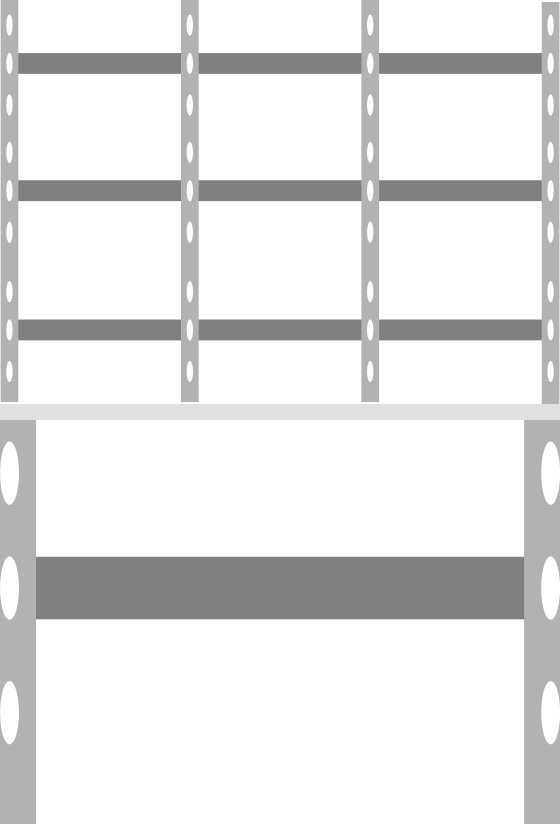
Top: the whole. Bottom: its middle third, enlarged.
A WebGL 1 fragment shader for this pattern:

```glsl
precision highp float;
// Flat grey shelving: four slotted uprights joined by three rows of crossbeams.

uniform vec2 u_resolution;

// Antialiased coverage of a signed distance, in hundredths of canvas width.
float coverage(float dist) {
  float pixel = 100.0 / u_resolution.x;
  return clamp(0.5 - dist / pixel, 0.0, 1.0);
}

float boxDistance(vec2 p, vec2 halfSize) {
  vec2 d = abs(p) - halfSize;
  return length(max(d, 0.0)) + min(max(d.x, d.y), 0.0);
}

// First-order distance to an ellipse, accurate near its edge.
float ellipseDistance(vec2 p, vec2 radii) {
  vec2 q = p / radii;
  return (dot(q, q) - 1.0) / (2.0 * length(q / radii) + 0.0001);
}

void main() {
  // The canvas is 100 units wide, with y running down from the top.
  vec2 p = vec2(gl_FragCoord.x, u_resolution.y - gl_FragCoord.y)
         * 100.0 / u_resolution.x;

  // Local coordinates around the nearest upright.
  float post = clamp(floor((p.x - 1.69) / 32.21 + 0.5), 0.0, 3.0);
  float postX = p.x - 1.69 - post * 32.21;

  // The last upright sits slightly lower than the others.
  float drop = step(2.5, post) * 0.55;
  float postMask = coverage(boxDistance(vec2(postX, p.y - 35.8 - drop),
                                        vec2(1.58, 36.0)));

  float beamMask = 0.0;
  float slotMask = 0.0;
  for (int row = 0; row < 3; row++) {
    // Row spacing widens towards the bottom.
    float i = float(row);
    float beamY = p.y - (11.33 + 21.645 * i + 1.075 * i * i);
    beamMask = max(beamMask, coverage(boxDistance(vec2(p.x - 50.0, beamY),
                                                  vec2(48.3, 1.86))));

    // Three slots surround each beam, the lower one set further away.
    for (int slot = -1; slot <= 1; slot++) {
      float j = float(slot);
      float slotY = beamY - 7.13 * j - 0.29 * j * j;
      slotMask = max(slotMask, coverage(ellipseDistance(vec2(postX, slotY),
                                                        vec2(0.56, 1.88))));
    }
  }

  // Uprights cover the beams, and the slots are cut out to white.
  vec3 color = mix(vec3(1.0), vec3(0.5), beamMask);
  color = mix(color, vec3(0.7), postMask);
  color = mix(color, vec3(1.0), slotMask);
  gl_FragColor = vec4(color, 1.0);
}
```
